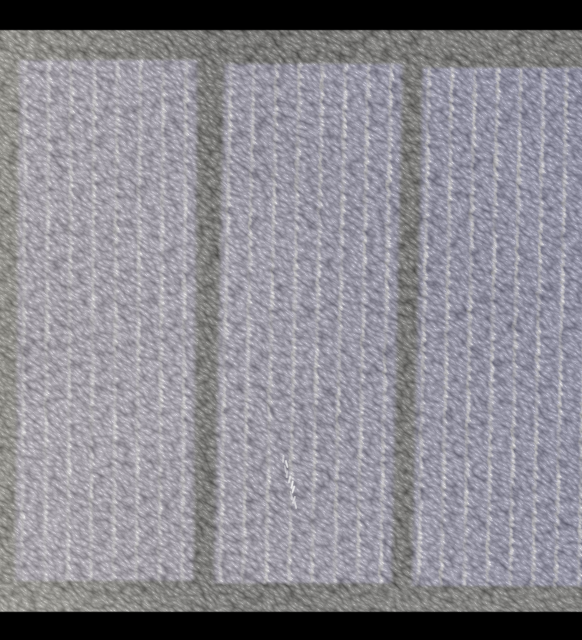
Give the GLSL for this texture, as a Shadertoy shader.

```glsl
const float PANEL_PITCH = 0.310;
const float LINE_PITCH = 0.0358;
const vec3 GUTTER_LIGHT = vec3(0.555, 0.55, 0.53);
const vec3 GUTTER_DARK = vec3(0.465, 0.463, 0.455);
const vec3 PANEL_PALE = vec3(0.635, 0.62, 0.65);
const vec3 PANEL_BLUE = vec3(0.545, 0.545, 0.615);
const vec3 LINE_COLOR = vec3(0.745, 0.74, 0.74);

vec2 hash2(vec2 p) {
    vec3 q = fract(p.xyx * vec3(0.1031, 0.1030, 0.0973));
    q += dot(q, q.yzx + 33.33);
    return fract((q.xx + q.yz) * q.zy);
}

// Distance to the nearest scattered cell centre
float cellular(vec2 p) {
    vec2 cell = floor(p), f = fract(p);
    float nearest = 2.0;
    for (int y = -1; y <= 1; y++)
    for (int x = -1; x <= 1; x++) {
        vec2 o = vec2(x, y);
        vec2 d = o + hash2(cell + o + 200.0) - f;
        nearest = min(nearest, dot(d, d));
    }
    return sqrt(nearest);
}

float waves(vec2 p) {
    float sum = 0.0, amp = 0.5;
    for (int k = 0; k < 4; k++) {
        sum += amp * sin(p.x + 1.7 * sin(p.y + float(k)));
        p = mat2(1.4, 1.1, -1.1, 1.4) * p + 2.3;
        amp *= 0.55;
    }
    return sum;
}

// Rotates and stretches space along the falling diagonal of the fibres
vec2 fibreSpace(vec2 p, float bend) {
    float a = -0.62 + bend;
    vec2 along = vec2(cos(a), sin(a));
    return vec2(dot(p, along), dot(p, vec2(-along.y, along.x)));
}

float band(float x, float lo, float hi, float soft) {
    return smoothstep(lo - soft, lo + soft, x) * (1.0 - smoothstep(hi - soft, hi + soft, x));
}

float segment(vec2 p, vec2 a, vec2 b) {
    vec2 d = b - a;
    return length(p - a - d * clamp(dot(p - a, d) / dot(d, d), 0.0, 1.0));
}

// Returns panel coverage in x and line coverage in y
vec2 panel(vec2 p, float index, float wobble, float soft) {
    float lean = mix(0.008, 0.021, min(index, 1.0));
    float x = p.x - 0.034 - PANEL_PITCH * index - lean * (p.y - 0.1);
    float tall = band(p.y, 0.0925 - 0.004 * index, 0.906 - 0.006 * index, 0.004);
    float body = band(x, -0.010, 0.268, 0.006) * tall;
    float id = clamp(round(x / LINE_PITCH), 0.0, 7.0);
    float d = abs(x - id * LINE_PITCH + wobble);
    float stripe = 1.0 - smoothstep(0.0008, 0.0042 + soft, d);
    float wear = 0.72 + 0.35 * waves(vec2(p.y * 42.0 + id * 5.1, id * 2.7 + index * 4.0));
    return vec2(body, stripe * tall * clamp(wear, 0.3, 1.0));
}

// Chain of short bright nicks
float scratch(vec2 p, vec2 start, vec2 end, float soft) {
    float mark = 0.0;
    for (int k = 0; k < 10; k++) {
        vec2 r = hash2(vec2(k, 7)) - 0.5;
        vec2 c = mix(start, end, float(k) / 9.0) + vec2(0.007 * r.x, 0.0);
        vec2 reach = vec2(0.003 * r.y, 0.0045);
        float d = segment(p, c - reach, c + reach);
        mark = max(mark, (0.65 + 0.6 * r.x) * (1.0 - smoothstep(0.0003, 0.0011 + soft, d)));
    }
    return mark;
}

void mainImage(out vec4 fragColor, in vec2 fragCoord) {
    vec2 p = fragCoord / iResolution.y;
    float px = 1.0 / iResolution.y;

    // Fibrous grain
    vec2 fibre = fibreSpace(p + 0.0012 * waves(p * 60.0), 0.0);
    float coarse = cellular(fibre * vec2(52.0, 140.0));
    float fine = cellular(fibre * vec2(110.0, 240.0) + 31.0);
    float grain = 0.22 * (0.46 - coarse) + 0.17 * (0.46 - fine);
    grain += 0.07 * (1.0 - smoothstep(0.0, 0.16, coarse));

    // Gutter, panels and thin lines
    vec3 color = mix(GUTTER_LIGHT, GUTTER_DARK, smoothstep(-0.05, 0.4, p.x));
    color += 0.04 * (1.0 - smoothstep(0.04, 0.1, p.y));
    float blueness = smoothstep(0.0, 1.1, p.x + 0.25 * (p.y - 0.3));
    vec3 body = mix(PANEL_PALE, PANEL_BLUE, blueness);
    float wobble = 0.006 * (coarse - 0.46);
    for (int i = 0; i < 3; i++) {
        vec2 cover = panel(p, float(i), wobble, 0.5 * px);
        color = mix(color, body, cover.x);
        color = mix(color, LINE_COLOR, 0.85 * cover.y);
    }
    color += grain + 0.012 * waves(p * 9.0);

    // Damage and black bars
    color = mix(color, vec3(0.93), scratch(p, vec2(0.444, 0.283), vec2(0.461, 0.211), px));
    color *= band(p.y, 0.044, 0.953, px);
    fragColor = vec4(clamp(color, 0.0, 1.0), 1.0);
}
```
